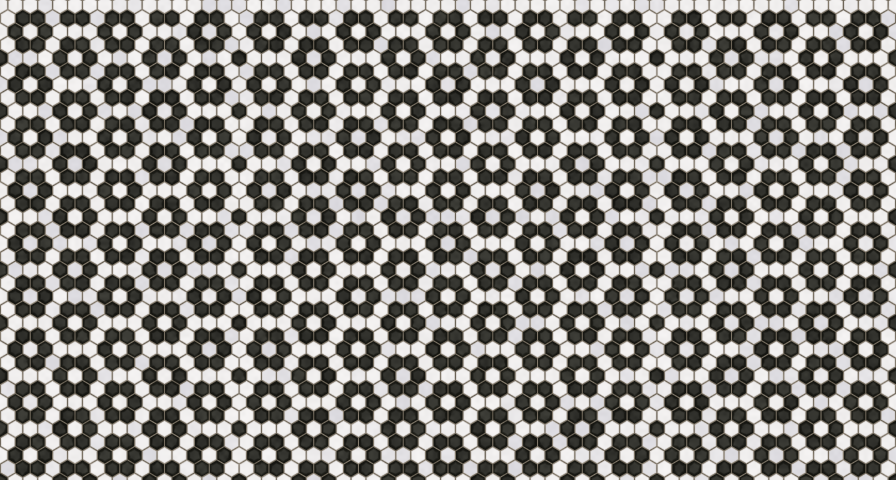
Give the GLSL for this pattern, as a Shadertoy shader.

```glsl
const float TILES_ACROSS = 60.05;    // tile widths across the canvas
const float ROW = 0.8660254;         // row pitch of regular hexagons
const float Y_SQUEEZE = 0.976;       // rows sit slightly further apart
const float Y_SHIFT = 0.23;          // flower centre below mid canvas
const float PANEL = 28.0;            // tiles between mirrored seams
const float TOP_ROW = 18.0;          // plain white border row
const vec2 FLOWER_PERIOD = vec2(6.0, 4.0 * ROW);
const float GROUT = 0.036;           // half width of a joint
const float CORNER = 0.025;          // rounding of tile corners
const float MOTTLE_SCALE = 3.5;

const vec3 WHITE = vec3(0.945, 0.938, 0.936);
const vec3 COOL_WHITE = vec3(0.865, 0.860, 0.880);
const vec3 WHITE_RIM = vec3(0.80, 0.78, 0.765);
const vec3 BLACK = vec3(0.205, 0.205, 0.185);
const vec3 BLACK_RIM = vec3(0.095, 0.095, 0.075);
const vec3 GROUT_DARK = vec3(0.36, 0.33, 0.28);
const vec3 GROUT_LIGHT = vec3(0.60, 0.56, 0.50);

float hash(vec2 p) {
    vec3 q = fract(p.xyx * vec3(0.1031, 0.1030, 0.0973));
    q += dot(q, q.yzx + 33.33);
    return fract((q.x + q.y) * q.z);
}

float noise(vec2 p) {
    vec2 i = floor(p), f = fract(p);
    f = f * f * (3.0 - 2.0 * f);
    return mix(mix(hash(i), hash(i + vec2(1, 0)), f.x),
               mix(hash(i + vec2(0, 1)), hash(i + vec2(1, 1)), f.x), f.y);
}

// Centre of the pointy-topped hexagon that holds p
vec2 hexCentre(vec2 p) {
    vec2 grid = vec2(1.0, 2.0 * ROW);
    vec2 a = floor(p / grid + 0.5) * grid;
    vec2 b = (floor(p / grid) + 0.5) * grid;
    return distance(p, a) < distance(p, b) ? a : b;
}

// Distance inward from the hexagon's edge, with softened corners
float hexInset(vec2 p) {
    p = abs(p);
    float sides = max(p.x, dot(p, vec2(0.5, ROW)));
    return min(0.5 - sides, 0.5 + CORNER - length(p) * 0.92);
}

// Six tiles form a ring around each flower centre
bool onRing(vec2 p) {
    p -= FLOWER_PERIOD * floor(p / FLOWER_PERIOD + 0.5);
    return abs(length(p) - 1.0) < 0.1;
}

bool isBlack(vec2 centre) {
    if (centre.y > (TOP_ROW - 0.5) * ROW) return false;
    // Panels mirror at the seams, leaving single black tiles there
    centre.x = abs(mod(centre.x + 0.5 * PANEL, PANEL) - 0.5 * PANEL);
    return onRing(centre) || onRing(centre - 0.5 * FLOWER_PERIOD);
}

void mainImage(out vec4 fragColor, in vec2 fragCoord) {
    float pixel = TILES_ACROSS / iResolution.x;
    vec2 p = (fragCoord - 0.5 * iResolution.xy) * pixel;
    p.y = (p.y + Y_SHIFT) * Y_SQUEEZE;

    vec2 centre = hexCentre(p);
    vec2 local = p - centre;
    float inset = hexInset(local);
    vec2 id = floor(centre * vec2(2.0, 1.0 / ROW) + 0.5) + 200.0;
    float tone = hash(id);
    float mottle = noise(p * MOTTLE_SCALE + 300.0) - 0.5;

    // Glazed face: dark worn rim, lighter middle
    vec3 face;
    if (isBlack(centre)) {
        float middle = smoothstep(0.09, 0.25, inset + 0.10 * mottle);
        face = mix(BLACK_RIM, BLACK, middle);
        face *= 0.88 + 0.24 * tone + 0.22 * mottle;
    } else {
        vec3 glaze = mix(WHITE, COOL_WHITE, smoothstep(0.62, 0.95, tone));
        face = mix(WHITE_RIM, glaze, smoothstep(0.02, 0.13, inset));
        face += 0.025 * mottle + 0.015 * (hash(id + 57.0) - 0.5);
    }

    // Uneven sandy joints
    float sand = noise(p * 2.3 + 500.0);
    vec3 joint = mix(GROUT_DARK, GROUT_LIGHT, 0.15 + 0.6 * sand);
    float cover = clamp((inset - GROUT) / pixel + 0.5, 0.0, 1.0);
    fragColor = vec4(clamp(mix(joint, face, cover), 0.0, 1.0), 1.0);
}
```
